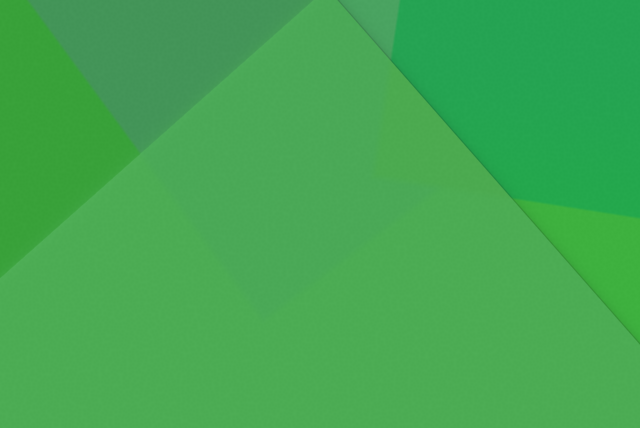
Write a WebGL 2 fragment shader that draws this background.

```glsl
#version 300 es
precision highp float;
// Overlapping sheets of green paper: a large translucent sheet lies over two others.
// Each sheet is an intersection of half planes; the covered ones show through as
// faint ghosts. Edge shadows, a soft rim and cellular grain add the paper feel.

uniform vec2 u_resolution;
out vec4 outColor;

// Colours
const vec3 BRIGHT      = vec3(0.243, 0.694, 0.247);
const vec3 SAGE        = vec3(0.290, 0.640, 0.380);
const vec3 EMERALD_TOP = vec3(0.145, 0.640, 0.325);
const vec3 EMERALD_LOW = vec3(0.140, 0.660, 0.298);
const vec3 FRONT       = vec3(0.298, 0.674, 0.328);
const vec3 SAGE_GHOST  = vec3(0.290, 0.658, 0.343);
const vec3 GREEN_GHOST = vec3(0.297, 0.667, 0.313);

// Sheet corners, on a canvas 1.5 wide and 1 high
const vec2 FRONT_LEFT   = vec2(0.000, 0.350), FRONT_PEAK    = vec2(0.735, 1.000);
const vec2 FRONT_TOP    = vec2(0.791, 1.000), FRONT_RIGHT   = vec2(1.500, 0.195);
const vec2 SAGE_TOP     = vec2(0.0645, 1.00), SAGE_TIP      = vec2(0.617, 0.251);
const vec2 SAGE_RIGHT   = vec2(1.000, 0.538);
const vec2 EMERALD_PEAK = vec2(0.9375, 1.00), EMERALD_TIP   = vec2(0.875, 0.587);
const vec2 EMERALD_END  = vec2(1.500, 0.490);

// Finish
const float GHOST_BLUR   = 0.012;
const float SHADOW_WIDTH = 0.010;
const float SHADOW_DEPTH = 0.09;
const float RIM_WIDTH    = 0.012;
const float GRAIN_SCALE  = 120.0;
const float GRAIN_DEPTH  = 0.012;

// Signed distance to the line a-b, positive on the right of its direction
float rightOf(vec2 p, vec2 a, vec2 b) {
    vec2 d = normalize(b - a);
    return dot(p - a, vec2(d.y, -d.x));
}

float cover(float dist, float blur) {
    return smoothstep(-blur, blur, dist);
}

vec2 hash2(vec2 cell) {
    vec3 q = fract(cell.xyx * vec3(0.1031, 0.1030, 0.0973));
    q += dot(q, q.yzx + 33.33);
    return fract((q.xx + q.yz) * q.zy);
}

// Cellular noise: distance to the nearest scattered point
float cellular(vec2 p) {
    vec2 cell = floor(p), f = fract(p);
    float nearest = 2.0;
    for (int y = -1; y <= 1; y++) {
        for (int x = -1; x <= 1; x++) {
            vec2 o = vec2(x, y);
            nearest = min(nearest, length(o + hash2(cell + o + 7.0) - f));
        }
    }
    return nearest;
}

void main() {
    vec2 p = gl_FragCoord.xy / u_resolution * vec2(1.5, 1.0);
    float pixel = 0.75 / u_resolution.y;

    // Distances into each sheet
    float frontLeft  = rightOf(p, FRONT_LEFT, FRONT_PEAK);
    float frontRight = rightOf(p, FRONT_TOP, FRONT_RIGHT);
    float front = min(frontLeft, frontRight);
    float sage = min(rightOf(p, SAGE_TIP, SAGE_TOP), rightOf(p, SAGE_RIGHT, SAGE_TIP));
    float emerald = min(rightOf(p, EMERALD_TIP, EMERALD_PEAK),
                        rightOf(p, EMERALD_END, EMERALD_TIP));

    // Back sheets, with slightly soft edges
    vec3 color = mix(BRIGHT, SAGE, cover(sage, 0.005));
    vec3 emeraldColor = mix(EMERALD_LOW, EMERALD_TOP, smoothstep(0.45, 0.9, p.y));
    color = mix(color, emeraldColor, cover(emerald, 0.004));

    // Shadow cast past the right edge, pale rim past the left edge
    float shadow = exp(-max(-frontRight, 0.0) / SHADOW_WIDTH);
    color *= 1.0 - SHADOW_DEPTH * shadow;
    float rim = exp(-max(-frontLeft, 0.0) / RIM_WIDTH);
    color = mix(color, FRONT, 0.3 * rim * step(frontLeft, 0.0));

    // Front sheet with the ghosts of what it covers
    vec3 frontColor = mix(FRONT, SAGE_GHOST, 0.8 * cover(sage, GHOST_BLUR));
    frontColor = mix(frontColor, GREEN_GHOST, cover(emerald, GHOST_BLUR));
    frontColor += 0.012 * exp(-max(frontLeft, 0.0) / RIM_WIDTH);
    color = mix(color, frontColor, cover(front, pixel));

    // Thin dark crease along the right edge
    float crease = 1.0 - smoothstep(0.0, 0.003, abs(frontRight + 0.001));
    color *= 1.0 - 0.10 * crease;

    // Paper grain
    color += GRAIN_DEPTH * (cellular(p * GRAIN_SCALE) - 0.45);
    outColor = vec4(color, 1.0);
}
```
